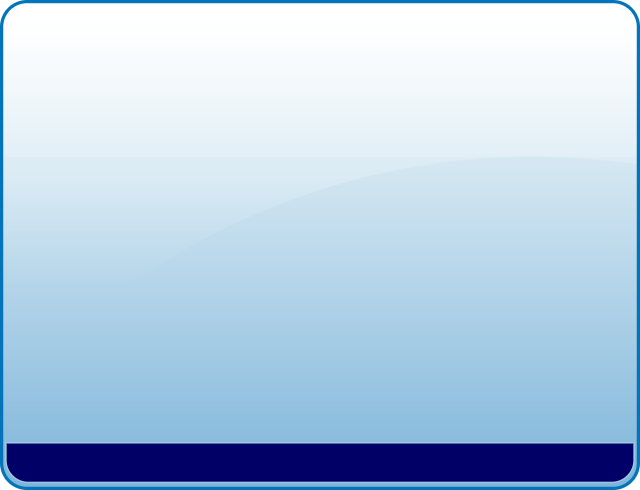
A Shadertoy shader for this background:

```glsl
// A rounded blue-framed panel with a pale sky gradient, a large arc and a navy footer bar.

// Signed distance to a rounded box given by its lower left and upper right corners
float roundBox(vec2 p, vec2 low, vec2 high, float radius) {
    vec2 q = abs(p - 0.5 * (low + high)) - 0.5 * (high - low) + radius;
    return length(max(q, 0.0)) + min(max(q.x, q.y), 0.0) - radius;
}

// Smooth coverage of the region where the distance is negative
float cover(float dist) {
    return clamp(0.5 - dist * iResolution.y, 0.0, 1.0);
}

// Upper sky: white, fading to the shade of the arc at its lower end
vec3 skyColor(float y) {
    vec3 pale = mix(vec3(1.0), vec3(0.885, 0.937, 0.965), smoothstep(1.03, 0.61, y) * 1.25);
    vec3 middle = mix(vec3(0.885, 0.937, 0.965), vec3(0.698, 0.83, 0.912),
                      clamp((0.68 - y) / 0.275, 0.0, 1.0));
    return y > 0.68 ? mix(vec3(1.0), vec3(0.885, 0.937, 0.965),
                          pow(clamp((0.966 - y) / 0.286, 0.0, 1.0), 1.2)) : min(pale, middle);
}

// Lower hill: an even ramp of blue
vec3 hillColor(float y) {
    return mix(vec3(0.54, 0.738, 0.868), vec3(0.84, 0.91, 0.95), (y - 0.097) / 0.583);
}

void mainImage(out vec4 fragColor, in vec2 fragCoord) {
    vec2 p = fragCoord / iResolution.y;
    vec2 size = vec2(iResolution.x / iResolution.y, 1.0);

    // Gradient panel with the arc, which dissolves toward the left
    float arc = length(p - vec2(size.x - 0.2177, -0.7466)) - 1.4269;
    float hill = max(cover(arc), smoothstep(0.425, 0.395, p.y));
    vec3 color = mix(skyColor(p.y), hillColor(p.y), hill);

    // Footer bar: flat top, rounded lower corners
    float bar = roundBox(p, vec2(0.0136, 0.017), vec2(size.x - 0.0136, 0.4), 0.044);
    bar = max(bar, p.y - 0.0948);
    color = mix(color, vec3(0.68, 0.82, 0.91), 0.6 * cover(bar - 0.003));
    color = mix(color, vec3(0.0, 0.0, 0.4), cover(bar));

    // Blue frame and white outer corners
    float panel = roundBox(p, vec2(0.0), size, 0.055);
    color = mix(color, vec3(0.01, 0.45, 0.73), cover(-panel - 0.0066));
    color = mix(vec3(1.0), color, cover(panel));
    fragColor = vec4(color, 1.0);
}
```
